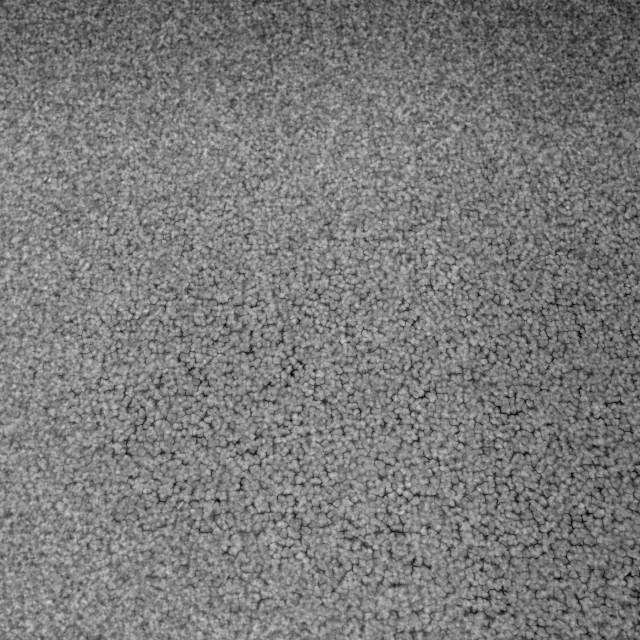
Give the GLSL for this texture, as a WebGL 2 fragment shader.

```glsl
#version 300 es
precision highp float;

#define GRAINS_NEAR 90.0     // grains across the lower edge
#define GRAINS_FAR 155.0     // grains across the upper edge
#define JITTER 0.92
#define BASE_TONE 0.535
#define TOP_SHADE 0.15
#define SIDE_SHADE 0.11
#define GAP_DEPTH 0.20
#define DOME_RELIEF 0.13
#define GRAIN_TINT 0.05
#define FINE_NOISE 0.20
#define GLINT 0.10

uniform vec2 u_resolution;
out vec4 fragColor;

// Integer hash giving two values from 0 to 1
vec2 hash2(ivec2 cell) {
    uvec2 v = uvec2(cell) * 1664525u + 10139u;
    v.x += v.y * 16645u;
    v.y += v.x * 16645u;
    v ^= v >> 16u;
    v.x += v.y * 16645u;
    v.y += v.x * 16645u;
    v ^= v >> 15u;
    return vec2(v & 65535u) / 65535.0;
}

float valueNoise(vec2 p) {
    ivec2 i = ivec2(floor(p));
    vec2 f = fract(p);
    f = f * f * (3.0 - 2.0 * f);
    float low = mix(hash2(i).x, hash2(i + ivec2(1, 0)).x, f.x);
    float high = mix(hash2(i + ivec2(0, 1)).x, hash2(i + ivec2(1, 1)).x, f.x);
    return mix(low, high, f.y);
}

// Nearest distance, second distance and a random value of the nearest grain
vec3 nearestGrains(vec2 p) {
    ivec2 home = ivec2(floor(p));
    vec3 found = vec3(9.0, 9.0, 0.0);
    for (int y = -1; y <= 1; y++) {
        for (int x = -1; x <= 1; x++) {
            ivec2 cell = home + ivec2(x, y);
            vec2 center = vec2(cell) + 0.5 + JITTER * (hash2(cell) - 0.5);
            float d = length(p - center);
            if (d < found.x) {
                found = vec3(d, found.x, hash2(cell + 517).y);
            } else {
                found.y = min(found.y, d);
            }
        }
    }
    return found;
}

// Grain spacing shrinks towards the upper edge
vec2 recede(vec2 uv) {
    float growth = GRAINS_FAR - GRAINS_NEAR;
    float across = (uv.x - 0.5) * (GRAINS_NEAR + growth * uv.y);
    float along = uv.y * (GRAINS_NEAR + 0.5 * growth * uv.y);
    return vec2(across, along);
}

// Broad falloff of light
float lighting(vec2 uv) {
    float tone = BASE_TONE;
    tone -= TOP_SHADE * smoothstep(0.74, 1.03, uv.y);
    tone -= SIDE_SHADE * smoothstep(0.55, 1.06, uv.x);
    return tone + 0.025 * (valueNoise(uv * 7.0 + 3.0) - 0.5);
}

// Depth of the gaps: strongest in a band below the middle
float relief(vec2 uv) {
    float band = smoothstep(0.0, 0.32, uv.y + 0.25 * uv.x) * (1.0 - smoothstep(0.40, 0.95, uv.y));
    float side = smoothstep(-0.15, 0.35, uv.x);
    return mix(0.25, 1.0, band * side);
}

void main() {
    vec2 uv = gl_FragCoord.xy / u_resolution;
    vec2 p = recede(uv);
    vec2 wobble = vec2(valueNoise(p * 1.7), valueNoise(p * 1.7 + 41.0)) - 0.5;
    vec3 grain = nearestGrains(p + 0.4 * wobble);

    // Rounded grains and the soft pits between them
    float depth = relief(uv);
    float dome = 1.0 - smoothstep(0.10, 0.85, grain.x);
    float pit = (1.0 - smoothstep(0.0, 0.50, grain.y - grain.x)) * smoothstep(0.36, 0.88, grain.x);
    float pitVariety = 0.2 + 1.6 * valueNoise(p * 0.55 + 90.0);

    // Fine fibrous grit, stronger where the grains blur together
    mat2 turn = mat2(0.8, 0.6, -0.6, 0.8);
    float grit = valueNoise(turn * uv * 290.0) + valueNoise(turn * uv * 190.0 + 77.0) - 1.0;

    float tone = lighting(uv);
    tone -= GAP_DEPTH * depth * pit * pitVariety;
    tone += DOME_RELIEF * (0.4 + 0.6 * depth) * (dome - 0.55);
    tone += GRAIN_TINT * (grain.z - 0.5);
    tone += FINE_NOISE * mix(1.2, 0.9, depth) * grit;
    tone += GLINT * smoothstep(0.98, 1.0, grain.z) * smoothstep(0.45, 0.1, grain.x);

    fragColor = vec4(vec3(clamp(tone, 0.0, 1.0)), 1.0);
}
```
